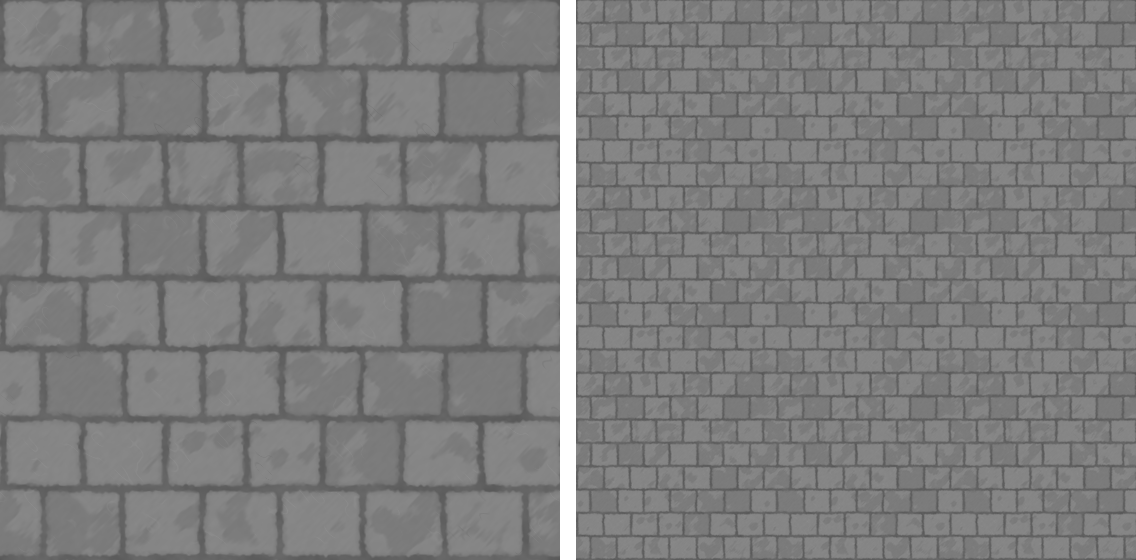
Left, the tile; right, the same tile 3 across and 3 down.
Give the GLSL for this texture, as a three.js fragment shader.

```glsl
// Grey cobblestone paving: 8 staggered courses of 7 worn, hand-painted blocks.
varying vec2 vUv;

float hash(vec2 p) {
  vec3 q = fract(vec3(p.xyx) * 0.1031);
  q += dot(q, q.yzx + 33.33);
  return fract((q.x + q.y) * q.z);
}

// Value noise that wraps after a whole number of cells
float noise(vec2 p, float period) {
  vec2 i = floor(p), f = fract(p);
  f = f * f * (3.0 - 2.0 * f);
  vec2 a = mod(i, period), b = mod(i + 1.0, period);
  return mix(mix(hash(a), hash(vec2(b.x, a.y)), f.x),
             mix(hash(vec2(a.x, b.y)), hash(b), f.x), f.y);
}

// Position of a vertical joint, shifted a little along its course
float jointX(float column, float row) {
  return column + 0.07 * (hash(vec2(mod(column, 7.0) + 31.0, row + 57.0)) - 0.5);
}

void main() {
  // Slight wobble of the courses
  vec2 wobble = vec2(noise(vUv * 20.0, 20.0), noise(vUv * 20.0 + 7.0, 20.0)) - 0.5;
  vec2 grid = (vUv + wobble * 0.004 - vec2(0.006, 0.003)) * vec2(7.0, 8.0);

  // Find the block: every other course is shifted by half a block
  float course = floor(grid.y);
  float row = mod(course, 8.0);
  grid.x += 0.5 * mod(row + 1.0, 2.0);
  float column = floor(grid.x + 0.5);
  column -= 1.0 - step(jointX(column, row), grid.x);
  float left = jointX(column, row), right = jointX(column + 1.0, row);
  vec2 block = vec2(mod(column, 7.0), row);
  float seed = hash(block + 3.0);
  vec2 shift = vec2(seed, hash(block + 17.0)) * 300.0;

  // Depth inside a rounded block with ragged edges
  vec2 p = (grid - vec2(0.5 * (left + right), course + 0.5)) / vec2(7.0, 8.0);
  vec2 halfSize = vec2((right - left) / 14.0, 0.0625);
  vec2 q = abs(p) - halfSize + 0.014;
  float depth = 0.014 - length(max(q, 0.0)) - min(max(q.x, q.y), 0.0);
  depth += 0.004 * (noise(p * 65.0 + shift, 512.0) - 0.5);
  depth += 0.004 * (noise(p * 170.0 + shift, 512.0) - 0.5);

  // Broad painted patches with brushed, slanted borders
  vec2 slant = vec2(p.x + p.y, p.y - p.x);
  float strokes = noise(slant * vec2(45.0, 150.0) + shift.yx, 512.0) - 0.5;
  float patches = noise(slant * vec2(15.0, 22.0) + shift, 512.0) + 0.16 * strokes;
  patches += 0.75 * (hash(block + 41.0) - 0.5);
  patches += 0.12 * (1.0 - smoothstep(0.01, 0.03, depth));
  float stone = mix(0.482, 0.523, smoothstep(0.4, 0.62, patches));
  stone += 0.012 * strokes + 0.008 * (noise(p * 110.0 + shift, 512.0) - 0.5);

  // Sparse fine scratches
  float ridge = abs(noise(slant * vec2(60.0, 22.0) + shift, 512.0) - 0.5);
  float worn = smoothstep(0.6, 0.8, noise(p * 28.0 + shift.yx, 512.0));
  stone += 0.02 * worn * (1.0 - smoothstep(0.0, 0.07, ridge)) * (seed > 0.3 ? 1.0 : -1.5);

  // Shaded rim and uneven mortar
  stone -= 0.035 * (1.0 - smoothstep(0.004, 0.016, depth));
  float mortar = 0.345 + 0.05 * noise(vUv * 24.0, 24.0) + 0.025 * noise(vUv * 120.0, 120.0);
  float grey = mix(mortar, stone, smoothstep(0.0025, 0.0085, depth));
  gl_FragColor = vec4(vec3(grey), 1.0);
}
```
